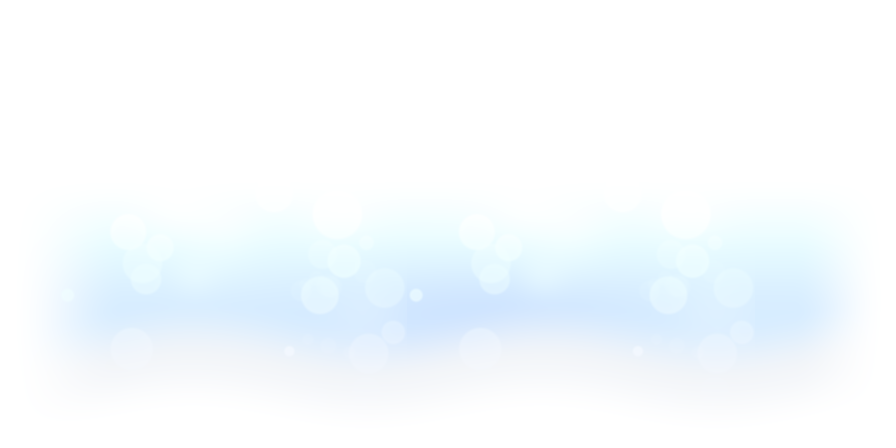
Give the GLSL for this background, as a WebGL 1 fragment shader.

```glsl
precision highp float;
// A pale band of sky light across a white field, with two copies of a bokeh motif.
// Vertical colour ramps form the band; discs and soft glows in a repeated
// tile lighten it. Lengths are in canvas heights.

uniform vec2 u_resolution;

vec2 hash2(float n) {
  vec3 h = fract(vec3(n) * vec3(0.1031, 0.1030, 0.0973));
  h += dot(h, h.yzx + 33.33);
  return fract((h.xx + h.yz) * h.zy);
}

// Opacity of a lens disc with a slightly brighter rim.
float disc(vec2 p, vec2 center, float radius, float strength) {
  float d = length(p - center);
  float edge = 1.0 - smoothstep(radius - 0.004, radius + 0.004, d);
  return strength * edge * (0.88 + 0.12 * smoothstep(0.5, 1.0, d / radius));
}

float glow(vec2 p, vec2 center, float radius, float strength) {
  vec2 d = (p - center) / radius;
  return strength * exp(-dot(d, d));
}

// White, cyan, blue and grey layers from top to bottom.
vec3 skyBand(vec2 p) {
  const vec3 white = vec3(1.0);
  float deep = 0.65 + 0.35 * exp(-pow((p.x - 1.06) / 0.3, 2.0));
  float low = p.y + 0.025 * cos(6.2832 * (p.x - 0.82) / 0.778);
  vec3 color = mix(white, vec3(0.91, 0.99, 1.0), 1.0 - smoothstep(0.42, 0.61, p.y));
  color = mix(color, vec3(0.81, 0.895, 1.0), deep * (1.0 - smoothstep(0.30, 0.49, p.y)));
  color = mix(color, vec3(0.95, 0.96, 0.975), 1.0 - smoothstep(0.17, 0.31, low));
  color = mix(color, white, 1.0 - smoothstep(0.05, 0.20, low));
  float sides = smoothstep(0.02, 0.28, p.x) * (1.0 - smoothstep(1.77, 1.98, p.x));
  return mix(white, color, sides);
}

// Share of the band left uncovered by the lights of one tile.
float bokehShade(vec2 p) {
  float shade = 1.0;

  // Zigzag column on the left, tightening as it falls.
  for (int i = 0; i < 4; i++) {
    float k = float(i);
    float odd = mod(k, 2.0);
    float lower = step(2.0, k);
    vec2 center = vec2(0.322 + (odd - 0.5) * mix(0.071, 0.008, lower), 0.482 - 0.035 * k);
    shade *= 1.0 - disc(p, center, 0.040 - 0.010 * odd + 0.004 * lower, 0.75 - 0.3 * lower);
  }

  // Large discs of the right cluster.
  shade *= 1.0 - disc(p, vec2(0.753, 0.521), 0.055, 0.80);
  shade *= 1.0 - disc(p, vec2(0.720, 0.432), 0.032, 0.35);
  shade *= 1.0 - disc(p, vec2(0.768, 0.417), 0.037, 0.65);
  shade *= 1.0 - disc(p, vec2(0.714, 0.341), 0.042, 0.50);
  shade *= 1.0 - disc(p, vec2(0.859, 0.357), 0.044, 0.35);
  shade *= 1.0 - disc(p, vec2(0.823, 0.211), 0.044, 0.35);
  shade *= 1.0 - disc(p, vec2(0.878, 0.258), 0.026, 0.35);

  // Pale outliers and sparks.
  shade *= 1.0 - disc(p, vec2(0.294, 0.221), 0.047, 0.40);
  shade *= 1.0 - disc(p, vec2(0.612, 0.568), 0.042, 0.60);
  shade *= 1.0 - disc(p, vec2(0.818, 0.458), 0.016, 0.50);
  shade *= 1.0 - disc(p, vec2(0.646, 0.216), 0.011, 0.80);
  shade *= 1.0 - disc(p, vec2(0.151, 0.341), 0.014, 0.70);

  // Diffuse light along the top and between the clusters.
  shade *= 1.0 - glow(p, vec2(0.400, 0.555), 0.100, 0.75);
  shade *= 1.0 - glow(p, vec2(0.490, 0.480), 0.085, 0.55);
  shade *= 1.0 - glow(p, vec2(0.435, 0.390), 0.050, 0.35);
  shade *= 1.0 - glow(p, vec2(0.765, 0.535), 0.080, 0.50);
  shade *= 1.0 - glow(p, vec2(0.820, 0.310), 0.090, 0.25);

  // Faint scattered discs beneath the right cluster.
  for (int i = 0; i < 14; i++) {
    vec2 spot = hash2(float(i) + 4.0);
    float size = hash2(float(i) + 51.0).x;
    vec2 center = vec2(0.67, 0.07) + spot * vec2(0.19, 0.34);
    shade *= 1.0 - disc(p, center, mix(0.008, 0.032, size), 0.13);
  }
  return shade;
}

void main() {
  vec2 p = (gl_FragCoord.xy - 0.5 * u_resolution) / u_resolution.y + vec2(1.0, 0.5);
  vec3 color = skyBand(p);

  // Two tiles, each 0.778 wide, starting at x = 0.13.
  vec2 tile = vec2(mod(p.x - 0.13, 0.778) + 0.13, p.y);
  float inside = step(0.13, p.x) * step(p.x, 1.686);
  float light = inside * (1.0 - bokehShade(tile));
  vec3 lightColor = mix(vec3(0.96, 0.975, 1.0), vec3(0.94, 1.0, 1.0), smoothstep(0.2, 0.38, p.y));
  lightColor = mix(lightColor, vec3(1.0), smoothstep(0.40, 0.53, p.y));
  gl_FragColor = vec4(mix(color, max(color, lightColor), light), 1.0);
}
```
